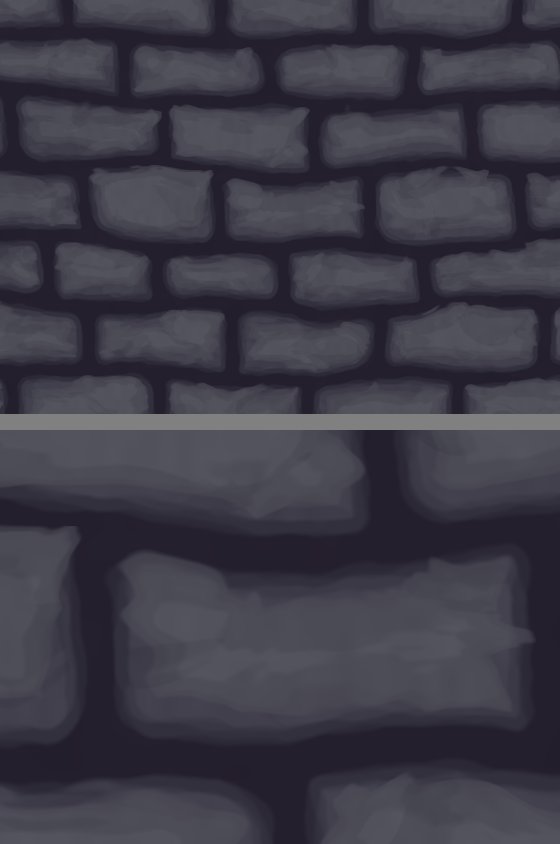
Top: the whole. Bottom: its middle third, enlarged.
Write a WebGL 1 fragment shader that draws this texture.

```glsl
precision highp float;
// Dark painted stone wall: seven wavy courses of rounded, uneven blocks.
// Each pixel finds its block between two bed lines and two joints, then
// stacks ragged tone layers by depth from the block edge, plus brush strokes.
uniform vec2 u_resolution;

const float COURSE = 0.1652;     // course height, in canvas heights
const float FIRST_BED = 0.0795;  // first bed line below the top edge
const float BLOCK = 0.362;       // mean block length

const vec3 MORTAR = vec3(0.142, 0.122, 0.176);
const vec3 RIM = vec3(0.200, 0.190, 0.240);
const vec3 BODY = vec3(0.260, 0.252, 0.300);
const vec3 LIGHT = vec3(0.300, 0.300, 0.340);
const vec3 GLINT = vec3(0.335, 0.337, 0.378);

float hash(vec2 p) {
  vec3 q = fract(vec3(p.xyx) * 0.1031);
  q += dot(q, q.yzx + 33.33);
  return fract((q.x + q.y) * q.z);
}

float noise(vec2 p) {
  vec2 i = floor(p), f = fract(p);
  f = f * f * (3.0 - 2.0 * f);
  return mix(mix(hash(i), hash(i + vec2(1.0, 0.0)), f.x),
             mix(hash(i + vec2(0.0, 1.0)), hash(i + vec2(1.0)), f.x), f.y);
}

float fbm(vec2 p) {
  float sum = 0.0, amp = 0.55;
  for (int i = 0; i < 3; i++) {
    sum += amp * noise(p);
    p = p * 2.1 + 17.3;
    amp *= 0.48;
  }
  return sum;
}

// Height of a bed line, measured downwards from the top
float bedLine(float k, float x) {
  float level = FIRST_BED + COURSE * (k - 1.0) + 0.012 * cos(2.1 * (k - 1.0));
  float sag = 0.014 * sin(3.6 * x - 1.1);
  return level + sag + 0.010 * sin(10.0 * x + 2.4 * k);
}

// Horizontal place of a joint; one course has blocks of very mixed length
float jointLine(float row, float j) {
  float phase = fract(0.29 + 0.45 * row + 0.12 * cos(1.05 * row));
  float uneven = (abs(row - 4.0) < 0.5) ? 0.24 * cos(1.2 * j) : 0.0;
  float jitter = 0.12 * (hash(vec2(j + 9.0, row + 31.0)) - 0.5);
  return BLOCK * (phase + j + uneven + jitter);
}

float roundedBox(vec2 p, vec2 halfSize, float radius) {
  vec2 q = abs(p) - halfSize + radius;
  return length(max(q, 0.0)) + min(max(q.x, q.y), 0.0) - radius;
}

// Soft brush-edged coverage where depth exceeds a level
float layer(float depth, float level, float soft) {
  return smoothstep(level - soft, level + soft, depth);
}

void main() {
  vec2 p = gl_FragCoord.xy / u_resolution.y;
  p.y = 1.0 - p.y;

  // Hand-drawn wobble of all outlines
  vec2 w = p + 0.016 * (vec2(noise(p * 9.0), noise(p * 9.0 + 40.0)) - 0.5);
  w += 0.005 * (vec2(noise(p * 38.0 + 7.0), noise(p * 38.0 + 60.0)) - 0.5);

  // Course and block that hold this point
  float row = floor((w.y - FIRST_BED) / COURSE) + 1.0;
  if (w.y < bedLine(row, w.x)) row -= 1.0;
  else if (w.y >= bedLine(row + 1.0, w.x)) row += 1.0;
  w.x += 0.10 * (hash(vec2(row, 5.0)) - 0.5) * (w.y - row * COURSE);
  float col = floor((w.x - jointLine(row, 0.0)) / BLOCK);
  if (w.x < jointLine(row, col)) col -= 1.0;
  else if (w.x >= jointLine(row, col + 1.0)) col += 1.0;

  // Block shape with a different radius at every corner
  vec2 lo = vec2(jointLine(row, col), bedLine(row, w.x));
  vec2 hi = vec2(jointLine(row, col + 1.0), bedLine(row + 1.0, w.x));
  vec2 local = w - 0.5 * (lo + hi);
  vec2 id = vec2(col + 11.0, row + 23.0);
  float radius = mix(0.022, 0.062, hash(id * 3.0 + step(0.0, local)));
  float depth = -roundedBox(local, 0.5 * (hi - lo), radius);

  // Broad, mostly horizontal brush marks, unique to each block
  vec2 brush = p * vec2(9.0, 22.0) + id * 7.7;
  brush += 1.6 * vec2(noise(p * 13.0 + id), noise(p * 11.0 + id + 30.0));
  float marks = fbm(brush);
  float dabs = fbm(p * vec2(24.0, 30.0) + id * 3.1);
  float lit = depth - 0.16 * local.y + 0.006 * (hash(id + 50.0) - 0.5);

  // Tone layers from the mortar up to the highlights
  float rag = 0.012 * (dabs - 0.5);
  vec3 color = MORTAR + 0.012 * (fbm(p * 14.0) - 0.5);
  color = mix(color, RIM, 0.55 * layer(depth + rag, 0.014, 0.003));
  color = mix(color, RIM, layer(depth - rag, 0.019, 0.003));
  color = mix(color, BODY, 0.55 * layer(depth + rag * 1.5, 0.026, 0.003));
  color = mix(color, BODY, layer(depth - rag, 0.031, 0.003));
  float face = lit + 0.07 * (marks - 0.5);
  color = mix(color, LIGHT, 0.60 * layer(face, 0.035, 0.003));
  color = mix(color, LIGHT, 0.85 * layer(face + rag, 0.044, 0.004));
  color = mix(color, GLINT, 0.65 * layer(face - rag, 0.062, 0.004));

  // Faint darker dabs and grain of the paint
  float stone = layer(depth, 0.028, 0.006);
  color -= 0.018 * stone * smoothstep(0.52, 0.58, fbm(brush * 1.3 + 90.0));
  color += 0.014 * stone * (noise(p * vec2(70.0, 45.0)) - 0.5);
  gl_FragColor = vec4(color, 1.0);
}
```
